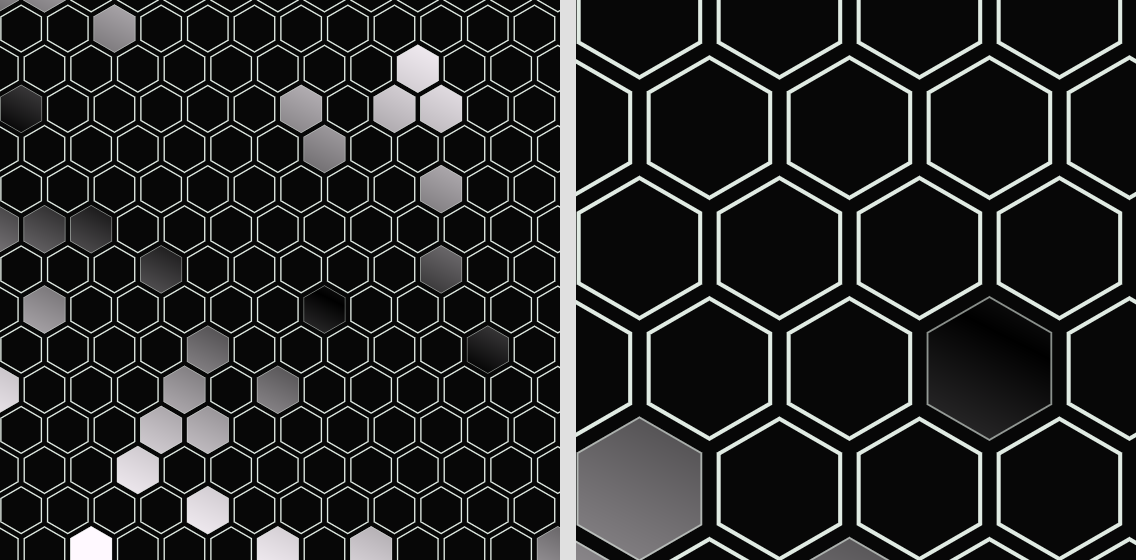
Left: the whole. Right: its middle third, enlarged.
Give the GLSL for this pattern, as a WebGL 1 fragment shader.

```glsl
precision highp float;
// Outlined black honeycomb with scattered cells filled by one mirrored silver gradient.

uniform vec2 u_resolution;

const float COLUMNS = 12.0;                  // cells across; one cell pitch is the unit
const float ROW_PITCH = 0.86;
const vec2 FIRST_CELL = vec2(0.453, 0.612);  // centre of the top left cell
const float APOTHEM = 0.434;                 // to the middle of the outline
const float LINE_HALF = 0.0145;

const vec3 BACKGROUND = vec3(0.027, 0.028, 0.028);
const vec3 LINE_COLOR = vec3(0.88, 0.92, 0.89);
const vec3 SILVER = vec3(1.0, 0.975, 1.0);

float hash(vec2 cell) {
  vec2 q = fract(cell * vec2(0.1031, 0.1137) + 0.317);
  q += dot(q, q.yx + 33.33);
  return fract((q.x + q.y) * q.x * 17.0);
}

// Signed distance to a hexagon with a corner at the top.
float hexagon(vec2 p, float apothem) {
  p = abs(p);
  return max(p.x, dot(p, vec2(0.5, 0.8660254))) - apothem;
}

// Column and row of the nearest cell among the even (0) or odd (1) rows.
vec2 nearestCell(vec2 p, float odd) {
  float row = 2.0 * floor((p.y / ROW_PITCH - odd) * 0.5 + 0.5) + odd;
  return vec2(floor(p.x - 0.5 * odd + 0.5), row);
}

vec2 cellCentre(vec2 cell) {
  return vec2(cell.x + 0.5 * mod(cell.y, 2.0), cell.y * ROW_PITCH);
}

// Filled cells are sparse, with a denser group around one spot.
float isFilled(vec2 cell, vec2 groupCentre) {
  vec2 d = cellCentre(cell) - groupCentre;
  float chance = 0.16 + 0.7 * exp(-0.9 * dot(d, d));
  return step(hash(cell), chance);
}

// Black along a slanted line, rising to silver on both sides.
vec3 silverGradient(vec2 p) {
  float t = clamp(abs(p.y - 0.51 * p.x - 2.8) / 7.5, 0.0, 1.0);
  return SILVER * (1.0 - pow(1.0 - t, 1.4));
}

// Coverage of the region where the distance is negative.
float coverage(float d, float pixel) {
  return clamp(0.5 - d / pixel, 0.0, 1.0);
}

void main() {
  float size = min(u_resolution.x, u_resolution.y);
  float pixel = COLUMNS / size;
  vec2 p = vec2(gl_FragCoord.x, u_resolution.y - gl_FragCoord.y) * pixel;
  vec2 lattice = p - FIRST_CELL;

  // Choose the closer of the two interleaved sets of rows.
  vec2 evenCell = nearestCell(lattice, 0.0);
  vec2 oddCell = nearestCell(lattice, 1.0);
  float evenDist = hexagon(lattice - cellCentre(evenCell), APOTHEM);
  float oddDist = hexagon(lattice - cellCentre(oddCell), APOTHEM);
  vec2 cell = evenDist < oddDist ? evenCell : oddCell;
  float d = min(evenDist, oddDist);

  // The fill covers most of its outline, leaving a thin faint rim.
  float filled = isFilled(cell, vec2(8.5, 2.0));
  float fill = filled * coverage(d - LINE_HALF, pixel);
  float rimOffset = filled * 0.008;
  float rimHalf = mix(LINE_HALF, 0.0065, filled);
  float line = coverage(abs(d - rimOffset) - rimHalf, pixel);

  vec3 color = mix(BACKGROUND, silverGradient(p), fill);
  color = mix(color, LINE_COLOR, line * mix(1.0, 0.6, filled));
  gl_FragColor = vec4(color, 1.0);
}
```
